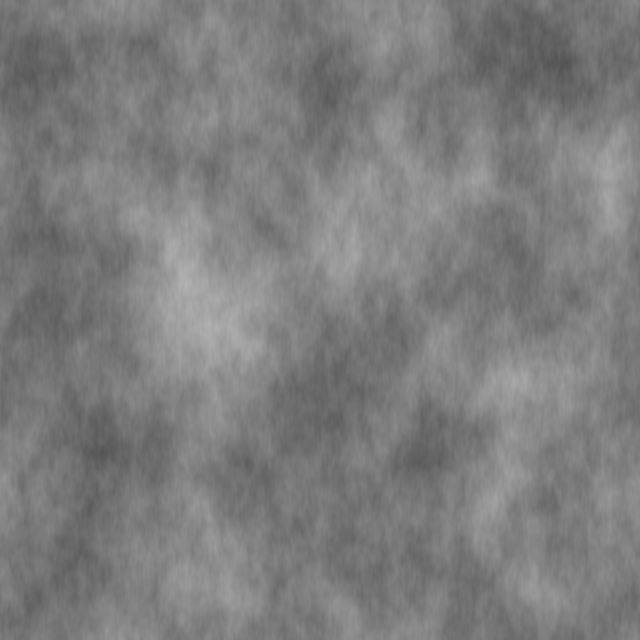
Write a three.js fragment shader that draws this texture.

```glsl
varying vec2 vUv;

const float TAU = 6.2831853;
const int OCTAVES = 7;
const float MEAN_GREY = 0.491;
const float CONTRAST = 0.172;

float hash(vec2 cell, float seed) {
  return fract(sin(dot(cell, vec2(127.1, 311.7)) + seed * 74.7) * 43758.5453);
}

// Slope contribution of one wrapped lattice corner
float cornerSlope(vec2 cell, vec2 offset, vec2 period, float seed) {
  float angle = TAU * hash(mod(cell, period), seed);
  return dot(vec2(cos(angle), sin(angle)), offset);
}

// Gradient noise that repeats after a whole number of cells
float tilingNoise(vec2 p, vec2 period, float seed) {
  vec2 cell = floor(p);
  vec2 f = p - cell;
  vec2 blend = f * f * f * (f * (f * 6.0 - 15.0) + 10.0);
  vec2 right = vec2(1.0, 0.0);
  vec2 up = vec2(0.0, 1.0);
  float bottom = mix(cornerSlope(cell, f, period, seed),
                     cornerSlope(cell + right, f - right, period, seed), blend.x);
  float top = mix(cornerSlope(cell + up, f - up, period, seed),
                  cornerSlope(cell + 1.0, f - 1.0, period, seed), blend.x);
  return mix(bottom, top, blend.y);
}

// Layered clouds whose finer octaves stretch into vertical fibres
float fibrousClouds(vec2 uv, vec2 basePeriod, vec2 growth, float persistence) {
  float sum = 0.0;
  float amplitude = 1.0;
  vec2 period = basePeriod;
  for (int i = 0; i < OCTAVES; i++) {
    float seed = float(i) + 1.0;
    vec2 wholePeriod = floor(period + 0.5);
    vec2 shift = vec2(0.37, 0.61) * seed;
    sum += amplitude * tilingNoise(uv * wholePeriod + shift, wholePeriod, seed);
    period *= growth;
    amplitude *= persistence;
  }
  return sum;
}

void main() {
  float clouds = fibrousClouds(vUv, vec2(3.0), vec2(2.0, 1.7), 0.74);
  float grey = MEAN_GREY + CONTRAST * clouds;
  gl_FragColor = vec4(vec3(grey), 1.0);
}
```
